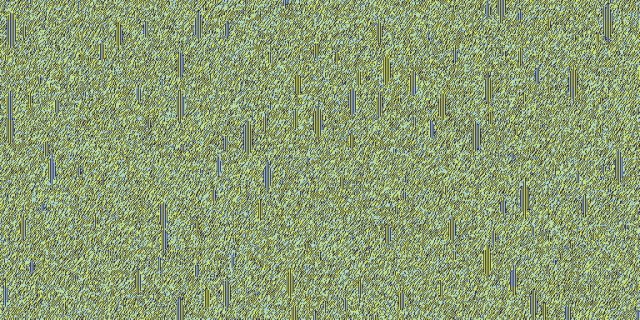
This texture is drawn by a Shadertoy shader. Its source:

```glsl
// Dense weave of tiny slanted dashes in navy, lime and pale cyan, broken by upright striped slivers.

const float ROWS = 384.0;                    // cells over the canvas height
const vec3 NAVY = vec3(0.17, 0.14, 0.34);
const vec3 LIME = vec3(0.86, 0.94, 0.29);
const vec3 CYAN = vec3(0.65, 0.84, 0.84);
const float NAVY_BELOW = -0.11;              // contrast thresholds setting the shares
const float LIME_ABOVE = 0.11;
const float TINT_NOISE = 0.5;                // scatter of lime against cyan
const float SLANT = 0.75;                    // sideways cells per row
const float DASH_LENGTH = 3.7;               // rows per dash
const float GRAIN = 0.22;                    // irregularity of single cells
const vec2 TILE = vec2(28.0, 40.0);          // one possible sliver per tile
const float SLIVER_CHANCE = 0.75;
const vec2 SLIVER_MIN = vec2(1.5, 4.0);      // half sizes in cells
const vec2 SLIVER_MAX = vec2(6.0, 30.0);

// Integer hash of a lattice point, from 0 to 1
float hash(vec2 cell, uint seed) {
    uvec2 q = uvec2(ivec2(cell));
    uint h = q.x * 1597334677u ^ q.y * 3812015801u ^ seed * 2654435769u;
    h = (h ^ (h >> 16)) * 2246822519u;
    h = (h ^ (h >> 13)) * 3266489917u;
    h ^= h >> 16;
    return float(h >> 8) / 16777216.0;
}

// Random level, constant along each short slanted dash
float dashLevel(vec2 cell) {
    float lane = cell.x - floor(cell.y * SLANT);
    float shift = hash(vec2(lane, 0.0), 1u);
    float dash = floor(cell.y / DASH_LENGTH + shift);
    return mix(hash(vec2(lane, dash), 2u), hash(cell, 3u), GRAIN);
}

// Tapered upright slivers with ragged column ends
bool insideSliver(vec2 cell) {
    vec2 home = floor(cell / TILE);
    for (int y = -1; y <= 1; y++) {
        for (int x = -1; x <= 1; x++) {
            vec2 tile = home + vec2(x, y);
            if (hash(tile, 4u) > SLIVER_CHANCE) continue;
            vec2 center = (tile + vec2(hash(tile, 5u), hash(tile, 6u))) * TILE;
            float size = pow(hash(tile, 7u), 3.5);
            vec2 halfSize = mix(SLIVER_MIN, SLIVER_MAX, size);
            vec2 d = abs(cell - center) / halfSize;
            float ragged = 0.7 + 0.3 * hash(vec2(cell.x, tile.y), 8u);
            if (d.x < 1.0 && d.y < ragged * (1.0 - 0.6 * d.x)) return true;
        }
    }
    return false;
}

vec3 cellColor(vec2 cell) {
    if (insideSliver(cell)) {
        if (mod(cell.x, 2.0) < 0.5) return NAVY;
        return hash(vec2(cell.x, floor(cell.y / TILE.y)), 9u) < 0.6 ? LIME : CYAN;
    }
    // Comparing with both neighbours makes dark and light alternate
    float sides = dashLevel(cell - vec2(1, 0)) + dashLevel(cell + vec2(1, 0));
    float contrast = dashLevel(cell) - 0.5 * sides;
    if (contrast < NAVY_BELOW) return NAVY;
    float tint = contrast + TINT_NOISE * (hash(cell, 10u) - 0.5);
    return tint > LIME_ABOVE ? LIME : CYAN;
}

void mainImage(out vec4 fragColor, in vec2 fragCoord) {
    // Average the cells under the pixel, weighted by the area they cover
    float pixel = ROWS / iResolution.y;
    vec2 low = (fragCoord - 0.5) * pixel;
    vec2 high = low + pixel;
    vec2 first = floor(low);
    vec3 sum = vec3(0.0);
    float total = 0.0;
    for (int y = 0; y < 3; y++) {
        for (int x = 0; x < 3; x++) {
            vec2 cell = first + vec2(x, y);
            vec2 cover = max(min(high, cell + 1.0) - max(low, cell), 0.0);
            float weight = cover.x * cover.y;
            if (weight <= 0.0) continue;
            sum += weight * cellColor(cell);
            total += weight;
        }
    }
    fragColor = vec4(sum / total, 1.0);
}
```
